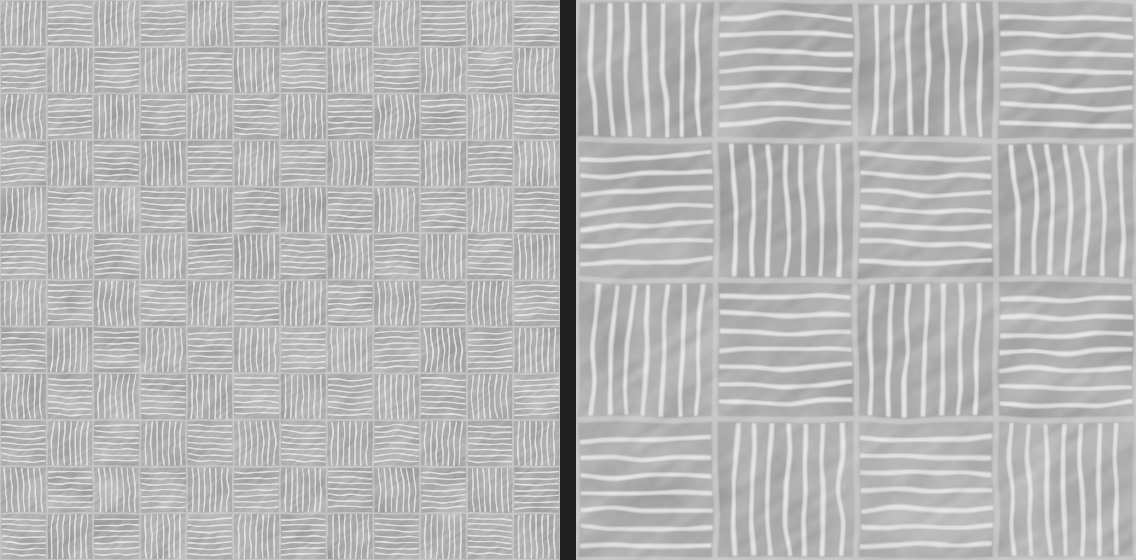
Left, the full canvas; right, a detail of the centre.
Reproduce this pattern procedurally as a three.js fragment shader.

```glsl
varying vec2 vUv;

float hash(vec2 p) {
  return fract(sin(dot(p, vec2(127.1, 311.7))) * 43758.5453);
}

// Value noise that wraps after a whole number of lattice steps.
float noise(vec2 p, vec2 period) {
  vec2 i = floor(p);
  vec2 f = fract(p);
  f = f * f * (3.0 - 2.0 * f);
  vec2 a = mod(i, period);
  vec2 b = mod(i + 1.0, period);
  return mix(mix(hash(a), hash(vec2(b.x, a.y)), f.x),
             mix(hash(vec2(a.x, b.y)), hash(b), f.x), f.y);
}

void main() {
  // Slightly uneven grid of 12 by 12 tiles
  vec2 sway = vec2(noise(vUv * 36.0, vec2(36.0)),
                   noise(vUv * 36.0 + 17.0, vec2(36.0))) - 0.5;
  vec2 grid = vUv * 12.0 + 0.022 * sway;
  vec2 tile = mod(floor(grid), 12.0);
  vec2 local = fract(grid);
  vec2 seed = tile * vec2(17.0, 23.0);

  // Alternate tiles turn by a quarter: x runs along the lines, y across
  bool upright = mod(tile.x + tile.y, 2.0) > 0.5;
  vec2 q = upright ? local.yx : local;

  // Seven hand-drawn lines per tile
  float bend = noise(vec2(q.x * 2.0, 3.0) + seed, vec2(512.0)) - 0.5;
  float across = q.y * 8.0 + 0.4 * bend;
  float row = clamp(floor(across + 0.5), 1.0, 7.0);
  vec2 stroke = vec2(q.x * 4.0, row * 2.0) + seed + 9.0;
  float wobble = noise(stroke, vec2(512.0)) - 0.5;
  float pressure = noise(stroke * vec2(1.5, 1.0) + 40.0, vec2(512.0));
  float lineDist = abs(across - row + 0.24 * wobble);
  float line = 1.0 - smoothstep(0.04, 0.18 + 0.08 * pressure, lineDist);

  // Thin seam around every tile
  vec2 toEdge = min(local, 1.0 - local);
  float edge = min(toEdge.x, toEdge.y);
  float seam = 1.0 - smoothstep(0.008, 0.032, edge);
  line *= smoothstep(0.015, 0.04, edge);

  // Brushed patches that follow the lines, with a tone per tile
  float patches = noise(q * vec2(1.8, 4.0) + seed + 60.0, vec2(512.0));
  float broad = noise(q * vec2(2.0, 2.5) + seed + 90.0, vec2(512.0));
  float shade = 0.68 + 0.07 * (patches - 0.5) + 0.06 * (broad - 0.5);
  shade += 0.025 * (hash(tile + 5.0) - 0.5);

  // Fine slanted hatching and grain
  vec2 slant = vec2(dot(vUv, vec2(3.0, 2.0)) * 14.0,
                    dot(vUv, vec2(-2.0, 3.0)) * 54.0);
  float hatch = noise(slant, vec2(14.0, 54.0)) - 0.5;
  float grain = noise(vUv * 256.0, vec2(256.0)) - 0.5;
  shade += 0.065 * hatch + 0.02 * grain;

  shade = mix(shade, 0.785 + 0.04 * hatch, 0.9 * seam);
  shade = mix(shade, 0.885 + 0.05 * hatch, line * (0.88 + 0.12 * pressure));
  gl_FragColor = vec4(vec3(shade), 1.0);
}
```
